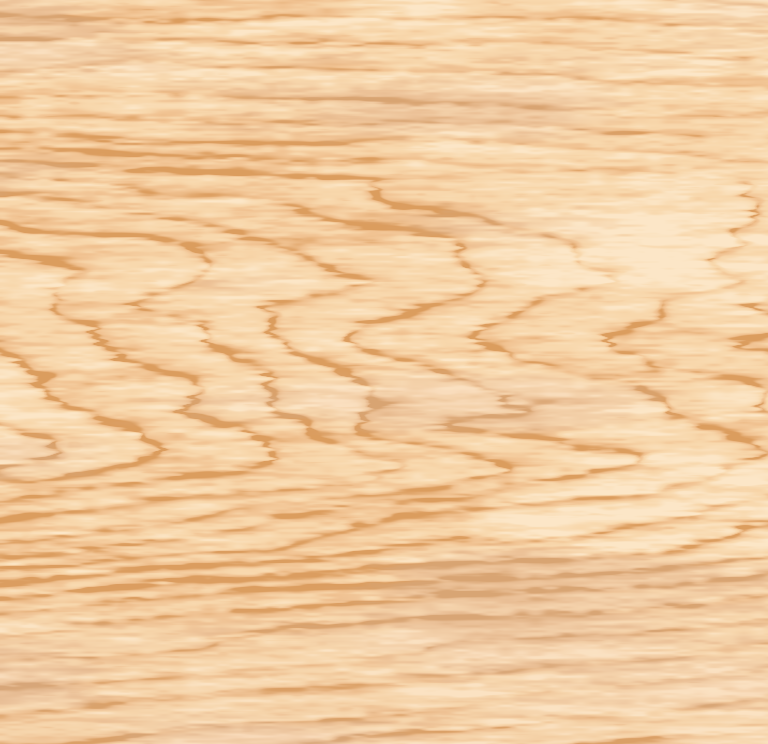
A Shadertoy shader for this texture:

```glsl
// Pale plain-sawn wood: jagged cathedral rings between bands of straight grain.
#define AXIS 0.51          // height of the heart of the figure
#define HEART_RINGS 6.0    // rings per unit along the heart
#define BAND_RINGS 27.0    // rings per unit across the straight bands
#define JAG 1.35           // raggedness of the rings in the heart
#define LINE_WIDTH 0.0050  // half width of a dark ring line
#define HALO_WIDTH 0.022   // soft fade on the late side of a ring
#define GRAIN 0.75         // contrast of the fine fibres
#define CREAM vec3(0.988, 0.905, 0.785)
#define HONEY vec3(0.972, 0.845, 0.675)
#define TAN   vec3(0.945, 0.765, 0.575)
#define AMBER vec3(0.860, 0.615, 0.370)
#define ROSE  vec3(0.920, 0.765, 0.635)

// Integer hash of a lattice cell, 0 to 1
float hash(ivec2 cell) {
    uvec2 q = uvec2(cell + 32768) * uvec2(1597334677u, 3812015801u);
    uint n = (q.x ^ q.y) * 1597334677u;
    n = (n ^ (n >> 15)) * 2246822519u;
    return float((n ^ (n >> 13)) >> 8) / 16777216.0;
}

float noise(vec2 p) {
    ivec2 i = ivec2(floor(p));
    vec2 f = fract(p);
    f = f * f * (3.0 - 2.0 * f);
    return mix(mix(hash(i), hash(i + ivec2(1, 0)), f.x),
               mix(hash(i + ivec2(0, 1)), hash(i + ivec2(1, 1)), f.x), f.y);
}

float bump(float x, float width) {
    return exp(-x * x / (width * width));
}

// 0 in the heart, 1 in the straight bands
float calmness(float y) {
    return smoothstep(0.10, 0.36, abs(y - AXIS));
}

// Ring count; whole numbers are the dark lines
float rings(vec2 p) {
    float calm = calmness(p.y);
    float along = mix(HEART_RINGS, p.y > AXIS ? 0.9 : 2.8, calm);
    float flank = BAND_RINGS * max(abs(p.y - AXIS) - 0.25, 0.0) + 5.8 * calm;
    float lobes = 0.9 * bump(p.y - 0.55, 0.05) - 1.2 * bump(p.y - 0.38, 0.05);
    float jag = noise(p * vec2(3.0, 16.0) + 7.3) - 0.5
              + 0.50 * (noise(p * vec2(6.0, 36.0) + 31.7) - 0.5)
              + 0.16 * (noise(p * vec2(16.0, 85.0) + 53.1) - 0.5);
    return along * p.x + flank + lobes + mix(JAG, 0.65, calm) * jag;
}

// Fine horizontal fibres in three sizes, about -0.5 to 0.5
float fibres(vec2 p) {
    return 0.36 * noise(p * vec2(7.0, 100.0) + 11.0)
         + 0.34 * noise(p * vec2(18.0, 190.0) + 23.0)
         + 0.30 * noise(p * vec2(50.0, 310.0) + 47.0) - 0.5;
}

void mainImage(out vec4 fragColor, in vec2 fragCoord) {
    vec2 p = fragCoord / iResolution.y;
    float calm = calmness(p.y);
    float fibre = fibres(p);
    float streak = noise(p * vec2(22.0, 240.0) + 97.0) - 0.5;

    // Distance to the ring lines, feathered along the fibres
    float e = 0.003;
    float ring = rings(p);
    vec2 slope = vec2(rings(p + vec2(e, 0.0)), rings(p + vec2(0.0, e))) - ring;
    float steep = clamp(length(slope) / e, 5.0, 60.0);
    float feather = 0.016 * streak * slope.x / e + 0.006 * fibre * steep;
    float phase = fract(ring + feather);
    float after = phase / steep;
    float before = (1.0 - phase) / steep;

    // Dark line and its one-sided fade, varying along the board
    float line = bump(min(after, before), LINE_WIDTH);
    float halo = max(exp(-after / HALO_WIDTH), exp(-before / 0.008));
    float strength = mix(0.45, 1.25, noise(p * vec2(4.0, 18.0) + 71.0));
    strength *= mix(1.0, p.y > AXIS ? 0.75 : 0.98, calm);
    strength *= 1.0 + 1.3 * fibre + 0.5 * streak;

    // Broad clouds of darker wood, and short dark pores
    float cloud = noise(p * vec2(2.2, 6.0) + 3.0) * 0.55
                + noise(p * vec2(5.0, 24.0) + 19.0) * 0.45;
    float pore = smoothstep(0.78, 0.97, noise(p * vec2(30.0, 230.0) + 89.0));

    float tone = 0.50 * cloud - 0.10 + GRAIN * fibre + 0.12 * streak + 0.10 * pore
               + strength * (0.38 * line + 0.36 * halo);
    tone = clamp(tone, 0.0, 1.0);

    // Tone to wood colour, with a rosy cast in patches and toward the bottom
    vec3 color = mix(CREAM, HONEY, smoothstep(-0.05, 0.30, tone));
    color = mix(color, TAN, smoothstep(0.26, 0.60, tone));
    color = mix(color, AMBER, smoothstep(0.55, 0.98, tone));
    float rosy = smoothstep(0.50, 0.85, noise(p * vec2(3.0, 13.0) + 61.0) + 0.5 * fibre);
    rosy = 0.50 * rosy + 0.22 * smoothstep(0.3, 0.0, p.y);
    color = mix(color, ROSE * mix(1.04, 0.90, tone), rosy * 0.75);

    fragColor = vec4(color, 1.0);
}
```
